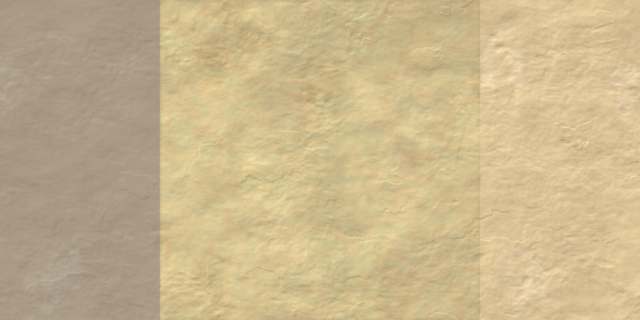
This texture is drawn by a Shadertoy shader. Its source:

```glsl
// Weathered plaster wall in three tints: taupe, yellow sand and peach.

const float LEFT_SEAM = 0.5;       // seam positions, in canvas heights
const float RIGHT_SEAM = 1.5;
const vec3 TAUPE = vec3(0.662, 0.600, 0.520);
const vec3 SAND = vec3(0.802, 0.725, 0.546);
const vec3 PEACH = vec3(0.857, 0.757, 0.586);
const vec3 TAUPE_WORN = vec3(0.690, 0.652, 0.575);
const vec3 SAND_WORN = vec3(0.765, 0.670, 0.480);
const vec3 PEACH_WORN = vec3(0.910, 0.825, 0.675);
const vec3 SAND_LIGHT = vec3(0.860, 0.790, 0.580);
const vec3 SAND_MOSS = vec3(0.765, 0.710, 0.530);
const vec3 TINT_DRIFT = vec3(0.03, -0.02, -0.03);  // ruddy against greenish
const vec2 LIGHT_STEP = vec2(-0.0030, 0.0055);
const float RELIEF = 0.95;         // strength of the bump shading
const float MOTTLE = 0.09;         // strength of the broad tonal clouds
const float STAIN = 0.10;          // strength of the small tonal stains
const float GRAIN = 0.06;          // strength of the fine tonal grain
const float EDGE_SHADE = 0.035;    // faint rim around the middle panel

// Worn spots: centre x, centre y, radius
const int SPOT_COUNT = 9;
const vec3 SPOTS[SPOT_COUNT] = vec3[SPOT_COUNT](
    vec3(0.02, 0.72, 0.09), vec3(0.18, 0.12, 0.13), vec3(1.02, 0.72, 0.15),
    vec3(0.66, 0.06, 0.16), vec3(0.72, 0.88, 0.19), vec3(1.20, 0.10, 0.10),
    vec3(1.57, 0.80, 0.15), vec3(1.97, 0.70, 0.09), vec3(1.68, 0.12, 0.15));

float hash(vec2 cell) {
    uvec2 q = uvec2(ivec2(cell)) * uvec2(1597334673u, 3812015801u);
    uint n = (q.x ^ q.y) * 1597334673u;
    n = (n ^ (n >> 15)) * 2246822519u;
    return float((n ^ (n >> 13)) >> 8) / 16777216.0;
}

float noise(vec2 p) {
    vec2 cell = floor(p), f = fract(p);
    f = f * f * (3.0 - 2.0 * f);
    return mix(mix(hash(cell), hash(cell + vec2(1, 0)), f.x),
               mix(hash(cell + vec2(0, 1)), hash(cell + vec2(1, 1)), f.x), f.y);
}

float fbm(vec2 p, int octaves) {
    float sum = 0.0, amp = 0.5;
    for (int i = 0; i < octaves; i++) {
        sum += amp * noise(p);
        p = mat2(1.6, 1.2, -1.2, 1.6) * p + 17.3;
        amp *= 0.5;
    }
    return sum;
}

// Surface height: lumps, sparse sharp ledges, and grit where the wall is rough
float height(vec2 p, float rough) {
    vec2 q = p + 0.025 * (vec2(noise(p * 13.0), noise(p * 13.0 + 31.0)) - 0.5);
    float lumps = fbm(q * vec2(9.0, 12.0), 5);
    float ledge = smoothstep(0.485, 0.515, fbm(q * vec2(7.0, 10.0) + 53.0, 5));
    ledge *= smoothstep(0.50, 0.80, noise(p * vec2(9.0, 11.0) + 9.0));
    float pits = smoothstep(0.60, 0.85, noise(q * vec2(34.0, 46.0) + 80.0));
    float grit = noise(q * vec2(46.0, 68.0)) + 0.8 * noise(q * vec2(90.0, 118.0) + 7.0);
    return 0.8 * lumps + 0.09 * ledge + mix(0.016, 0.090, rough) * (grit - 0.8 * pits);
}

// Ragged mask of the worn spots
float wornMask(vec2 p) {
    vec2 ragged = p + 0.20 * (vec2(fbm(p * 9.0, 5), fbm(p * 9.0 + 40.0, 5)) - 0.48);
    float mask = 0.0;
    for (int i = 0; i < SPOT_COUNT; i++) {
        float d = length((ragged - SPOTS[i].xy) * vec2(1.15, 0.9));
        mask = max(mask, 1.0 - smoothstep(0.25, 1.0, d / SPOTS[i].z));
    }
    return mask;
}

void mainImage(out vec4 fragColor, in vec2 fragCoord) {
    vec2 p = fragCoord / iResolution.y;
    p.x *= 2.0 * iResolution.y / iResolution.x;
    float pixel = 1.0 / iResolution.y;

    // Panel weights
    float pastLeft = smoothstep(-pixel, pixel, p.x - LEFT_SEAM);
    float pastRight = smoothstep(-pixel, pixel, p.x - RIGHT_SEAM);
    float middle = pastLeft * (1.0 - pastRight);

    // Sand clouds: sunny toward the lower left, mossy along a vertical band
    float cloud = fbm(p * vec2(4.5, 5.5) + 3.0, 5);
    float stain = fbm(p * vec2(15.0, 20.0) + 90.0, 4) - 0.47;
    float sunny = smoothstep(0.38, 0.66, cloud + 0.12 * (1.0 - p.x) - 0.08 * p.y + 0.3 * stain);
    float band = exp(-pow((p.x - 1.06 + 0.12 * (cloud - 0.5)) / 0.11, 2.0));
    float moss = band * smoothstep(0.3, 0.6, fbm(p * vec2(18.0, 14.0) + 70.0, 4));
    vec3 sand = mix(SAND, SAND_LIGHT, 0.6 * sunny);
    sand = mix(sand, SAND_MOSS, 0.6 * moss);

    // Base tint and flaky wear
    float worn = wornMask(p);
    float flakes = worn * smoothstep(0.25, 0.60, fbm(p * vec2(34.0, 44.0) + 5.0, 3));
    vec3 color = mix(mix(TAUPE, sand, pastLeft), PEACH, pastRight);
    vec3 wornColor = mix(mix(TAUPE_WORN, SAND_WORN, pastLeft), PEACH_WORN, pastRight);
    color = mix(color, wornColor, 0.75 * flakes);
    color += TINT_DRIFT * middle * (noise(p * vec2(38.0, 52.0) + 33.0) - 0.5);

    // Relief lit from the upper left, softer on the taupe panel
    float rough = max(worn, 0.8 * smoothstep(0.45, 0.75, noise(p * 6.0 + 21.0)));
    float slope = height(p, rough) - height(p + LIGHT_STEP, rough);
    float shade = RELIEF * slope + MOTTLE * (cloud - 0.48) + STAIN * stain;
    shade += GRAIN * (fbm(p * vec2(52.0, 76.0) + 11.0, 2) - 0.375);
    color *= 1.0 + shade * mix(0.6, 1.0, pastLeft);

    // Rim of the middle panel
    float rim = min(min(p.x - LEFT_SEAM, RIGHT_SEAM - p.x), min(p.y, 1.0 - p.y));
    color *= 1.0 - EDGE_SHADE * middle * (1.0 - smoothstep(0.003, 0.010, rim));

    fragColor = vec4(color, 1.0);
}
```
